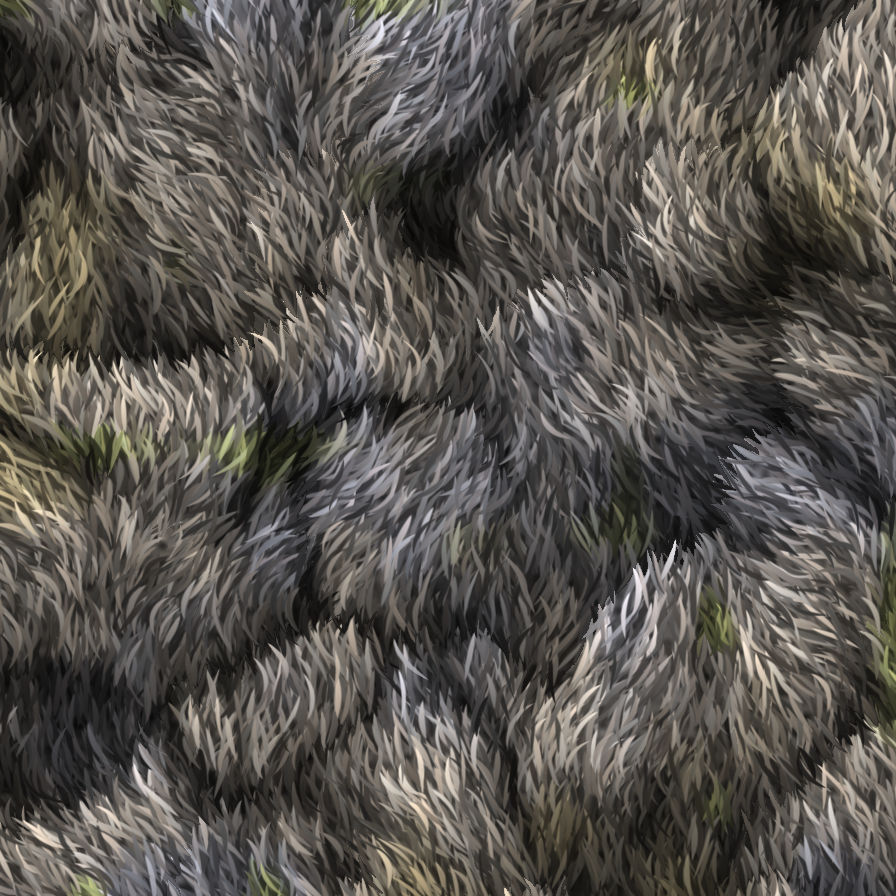
A Shadertoy shader for this texture:

```glsl
// Dry, matted grass: soft curved blades are scattered on jittered grids in
// overlapping layers. The topmost blade passes on its center and chance tone,
// then warped Voronoi tussocks and tint patches shade the result once.

const int   LAYERS       = 10;
const float CELL         = 0.034;   // grid spacing of blades in one layer
const float HALF_LENGTH  = 0.032;   // longest blade, half its length
const float HALF_WIDTH   = 0.0034;
const float EDGE_SOFT    = 0.0015;
const float BEND         = 0.016;
const float STRAY        = 0.95;    // random slant of single blades
const float SWIRL        = 2.6;     // how far the combing turns
const float TUSSOCKS     = 4.6;     // tussocks across the canvas
const float DARK_TONE    = 0.085;
const float LIGHT_TONE   = 0.55;
const vec2  LIGHT_DIR    = vec2(-0.38, 0.48);
const vec3  WARM_GREY    = vec3(1.06, 1.00, 0.93);
const vec3  COOL_GREY    = vec3(0.99, 0.98, 1.03);
const vec3  STRAW        = vec3(1.13, 1.04, 0.81);
const vec3  MOSS         = vec3(1.00, 1.07, 0.58);

vec4 hash4(vec2 p) {
    vec4 q = fract(p.xyxy * vec4(0.1031, 0.1030, 0.0973, 0.1099));
    q += dot(q, q.wzxy + 33.33);
    return fract((q.xxyz + q.yzzw) * q.zywx);
}

float noise(vec2 p) {
    vec2 i = floor(p), f = fract(p);
    f = f * f * (3.0 - 2.0 * f);
    float low  = mix(hash4(i).x, hash4(i + vec2(1, 0)).x, f.x);
    float high = mix(hash4(i + vec2(0, 1)).x, hash4(i + vec2(1, 1)).x, f.x);
    return mix(low, high, f.y);
}

// Light on the tussocks: 0 in the hollows, 1 on the lit crowns
float tussockLight(vec2 p) {
    vec2 warp = vec2(noise(p * 8.0 + 3.0), noise(p * 8.0 + 41.0)) - 0.5;
    vec2 w = p * TUSSOCKS + 0.8 * warp + 20.0;
    vec2 home = floor(w), toCrown = vec2(0.0);
    float nearest = 9.0, second = 9.0;
    for (int k = 0; k < 9; k++) {
        vec2 id = home + vec2(k % 3 - 1, k / 3 - 1);
        vec2 d = w - id - hash4(id).xy;
        float dist = length(d);
        second = min(second, max(nearest, dist));
        toCrown = dist < nearest ? d : toCrown;
        nearest = min(nearest, dist);
    }
    float crown = smoothstep(-0.03, 0.36, second - nearest);
    float broken = smoothstep(0.3, 0.65, noise(p * 6.0 + 70.0));
    float lit = 0.74 + dot(toCrown, LIGHT_DIR);
    float mottle = 0.36 * (noise(p * 15.0 + 9.0) - 0.5);
    return clamp(lit * mix(1.0, crown, 0.85 * broken) + mottle, 0.0, 1.0);
}

// Patches of grey, straw and a little moss
vec3 grassTint(vec2 p) {
    float patchy = noise(p * 4.2 + 12.0) + 0.35 * (noise(p * 13.0) - 0.5);
    vec3 tint = mix(COOL_GREY, WARM_GREY, smoothstep(0.2, 0.5, patchy));
    tint = mix(tint, STRAW, smoothstep(0.58, 0.92, patchy));
    float moss = smoothstep(0.83, 0.98, noise(p * 10.0 + 90.0));
    return mix(tint, MOSS, 0.7 * moss);
}

void mainImage(out vec4 fragColor, in vec2 fragCoord) {
    vec2 uv = fragCoord / iResolution.y;
    float soft = max(EDGE_SOFT, 0.8 / iResolution.y);

    // Combing direction: turn of the blades away from upright
    float angle = SWIRL * (noise(uv * 4.5 + 55.0) - 0.5)
                + 0.7 * (noise(uv * 11.0 + 27.0) - 0.5);
    float c = cos(angle), s = sin(angle);
    mat2 comb = mat2(c, -s, s, c);

    // Top blade so far: center, chance tone, hue; starts as shadowed thatch
    vec4 top = vec4(uv, mix(0.3, 0.85, noise(uv * 110.0)), 0.0);

    for (int layer = 0; layer < LAYERS; layer++) {
        float depth = float(layer) / float(LAYERS - 1);
        vec2 seed = vec2(37.0, 59.0) * float(layer + 1);
        vec2 grid = uv / CELL + hash4(seed).xy;
        vec2 home = floor(grid);

        for (int k = 0; k < 9; k++) {
            vec2 id = home + vec2(k % 3 - 1, k / 3 - 1);
            vec4 form = hash4(id + seed);
            vec4 look = hash4(id + seed + 211.0);
            vec2 offset = (grid - id - form.xy) * CELL;

            // Blade coordinates: along runs from root -1 to tip 1
            vec2 d = comb * offset;
            float along = d.y / (HALF_LENGTH * mix(0.68, 0.95, form.z));
            float taper = max(1.0 - along * along, 0.0);
            float curve = STRAY * (form.w - 0.5) * d.y
                        + BEND * (look.y - 0.5) * (0.7 - taper);
            float width = HALF_WIDTH * mix(0.6, 1.1, look.z) * taper;
            float cover = 1.0 - smoothstep(width - soft, width + soft, abs(d.x - curve));
            cover *= smoothstep(0.0, 0.4, taper);

            float tone = mix(0.38, 1.65, look.x) * mix(0.82, 1.04, depth);
            tone *= 1.0 + 0.16 * along;
            top = mix(top, vec4(uv - offset, tone, look.w - 0.5), 0.93 * cover);
        }
    }

    // Shade the visible blade at its own center
    vec3 tint = grassTint(top.xy) + 0.07 * top.w * vec3(1.0, 0.0, -0.7);
    float tone = mix(DARK_TONE, LIGHT_TONE, tussockLight(top.xy)) * top.z;
    fragColor = vec4(clamp(tint * tone, 0.0, 1.0), 1.0);
}
```
